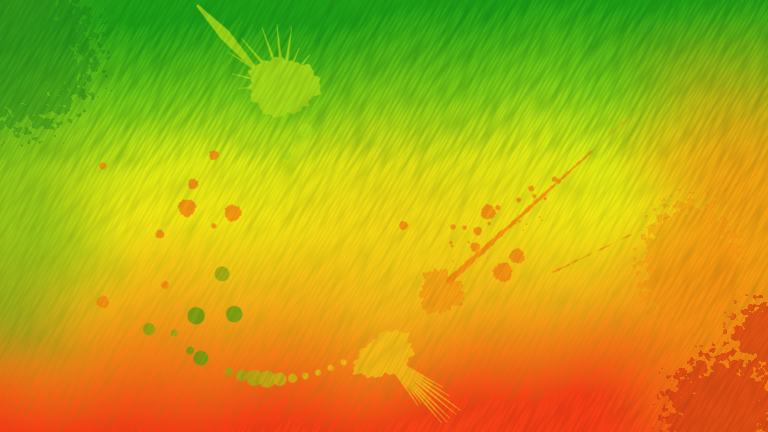
Reproduce this background procedurally as a Shadertoy shader.

```glsl
const vec3 LIME = vec3(0.64, 0.83, 0.09);
const vec3 YELLOW = vec3(0.92, 0.73, 0.08);
const vec3 ORANGE = vec3(0.92, 0.52, 0.06);
const vec3 OLIVE = vec3(0.60, 0.64, 0.06);
const vec3 MOSS = vec3(0.40, 0.60, 0.06);
const vec3 LEAF = vec3(0.32, 0.65, 0.10);
const vec3 BRICK = vec3(0.80, 0.20, 0.07);
const vec3 PINE = vec3(0.08, 0.46, 0.09);
const vec2 STROKE_DIR = vec2(0.5, 0.866);
const vec2 STROKE_DENSITY = vec2(125.0, 13.0);
const float STROKE_CONTRAST = 0.13;
const float STROKE_SHIFT = 0.06;

// Background colours from bottom to top, and their heights
const vec3 RAMP[7] = vec3[](vec3(0.93, 0.23, 0.08), vec3(0.92, 0.42, 0.08),
    vec3(0.92, 0.65, 0.08), vec3(0.91, 0.86, 0.07), vec3(0.82, 0.88, 0.07),
    vec3(0.45, 0.76, 0.08), vec3(0.11, 0.60, 0.08));
const float STOPS[7] = float[](0.0, 0.12, 0.28, 0.46, 0.61, 0.76, 0.96);

// Drops: centre and radius
const vec3 ORANGE_DROPS[15] = vec3[](
    vec3(0.433, 0.519, 0.020), vec3(0.539, 0.507, 0.019), vec3(0.447, 0.574, 0.012),
    vec3(0.370, 0.458, 0.010), vec3(0.238, 0.301, 0.014), vec3(0.382, 0.340, 0.009),
    vec3(0.238, 0.616, 0.008), vec3(0.495, 0.641, 0.011), vec3(0.495, 0.477, 0.006),
    vec3(1.130, 0.509, 0.017), vec3(1.197, 0.407, 0.017), vec3(1.164, 0.370, 0.022),
    vec3(1.106, 0.465, 0.010), vec3(1.100, 0.428, 0.011), vec3(0.934, 0.478, 0.010));
const vec3 GREEN_DROPS[7] = vec3[](
    vec3(0.514, 0.366, 0.017), vec3(0.454, 0.269, 0.020), vec3(0.542, 0.273, 0.019),
    vec3(0.345, 0.238, 0.014), vec3(0.465, 0.171, 0.017), vec3(0.403, 0.229, 0.008),
    vec3(0.440, 0.189, 0.009));

vec2 hash2(vec2 p) {
    return fract(sin(vec2(dot(p, vec2(127.1, 311.7)), dot(p, vec2(269.5, 183.3)))) * 43758.5);
}

// Cellular noise: distance to the nearest scattered point
float cells(vec2 p) {
    vec2 id = floor(p);
    float nearest = 2.0;
    for (int j = -1; j <= 1; j++)
        for (int i = -1; i <= 1; i++) {
            vec2 cell = id + vec2(i, j);
            nearest = min(nearest, length(cell + hash2(cell) - p));
        }
    return nearest;
}

float cover(float d) {
    float aa = 1.0 / iResolution.y;
    return 1.0 - smoothstep(-aa, aa, d);
}

float taper(vec2 p, vec2 a, vec2 b, float ra, float rb) {
    float t = clamp(dot(p - a, b - a) / dot(b - a, b - a), 0.0, 1.0);
    return length(p - mix(a, b, t)) - mix(ra, rb, t);
}

// Blob with a rim of layered sines
float splat(vec2 p, float r, float rough, float seed) {
    float a = atan(p.y, p.x);
    float rim = 0.5 * sin(3.0 * a + seed) + 0.3 * sin(7.0 * a + 2.3 * seed)
              + 0.3 * sin(13.0 * a - 1.7 * seed) + 0.2 * sin(24.0 * a + seed);
    return length(p) - r * (1.0 + rough * rim);
}

// Fan of thin rays thrown out of a splat
float rays(vec2 p, float start, float spread, float reach) {
    float d = 1.0;
    for (int i = 0; i < 9; i++) {
        vec2 rnd = hash2(vec2(i, 7));
        float a = start + spread * (float(i) + rnd.x) / 9.0;
        d = min(d, taper(p, vec2(0), vec2(cos(a), sin(a)) * reach * (0.6 + 0.4 * rnd.y), 0.006, 0.0004));
    }
    return d;
}

vec3 background(vec2 p, float stroke) {
    float h = p.y + 0.05 * (0.8 - p.x) * smoothstep(0.4, 0.9, p.y) + STROKE_SHIFT * stroke;
    h += 0.012 * sin(7.0 * p.x + 3.0 * p.y) + 0.01 * sin(17.0 * p.x - 5.0 * p.y);
    h -= 0.09 * smoothstep(0.8, 1.15, p.x) * (1.0 - smoothstep(0.0, 0.4, p.y));
    vec3 col = RAMP[0];
    for (int i = 1; i < 7; i++)
        col = mix(col, RAMP[i], clamp((h - STOPS[i - 1]) / (STOPS[i] - STOPS[i - 1]), 0.0, 1.0));
    // Washes: green on the left, orange on the right, warm centre
    float wave = 0.03 * sin(9.0 * p.y) + 0.02 * sin(23.0 * p.y + 8.0 * p.x);
    float left = (1.0 - smoothstep(0.03, 0.32, p.x + wave)) * smoothstep(0.08, 0.3, p.y);
    float right = smoothstep(1.36, 1.7, p.x + wave) * (1.0 - smoothstep(0.55, 1.05, p.y));
    col = mix(col, LEAF, 0.55 * left);
    col = mix(col, ORANGE, 0.75 * right);
    return mix(col, YELLOW, 0.45 * exp(-14.0 * dot(p - vec2(0.93, 0.43), p - vec2(0.93, 0.43))));
}

void mainImage(out vec4 fragColor, in vec2 fragCoord) {
    vec2 p = fragCoord / iResolution.y;
    vec2 grain = vec2(dot(p, vec2(STROKE_DIR.y, -STROKE_DIR.x)), dot(p, STROKE_DIR));
    float stroke = cells(grain * STROKE_DENSITY) - 0.45;
    float rough = cells(p * 45.0) + 0.5 * cells(p * 100.0) - 0.7;
    vec3 col = background(p, stroke);

    // Leafy corners and worn patch
    float bush = min(length(p - vec2(1.67, 0.05)) - 0.12, length(p - vec2(1.77, 0.22)) - 0.07);
    col = mix(col, BRICK, 0.65 * cover(bush + 0.09 * rough));
    col = mix(col, PINE, 0.35 * cover(length(p - vec2(0.04, 0.88)) - 0.17 + 0.12 * rough));
    float worn = length((p - vec2(1.6, 0.38)) * vec2(1.0, 0.75)) - 0.11;
    col = mix(col, ORANGE, 0.4 * cover(worn + 0.07 * rough));

    // Lime splash with its tail
    vec2 q = p - vec2(0.655, 0.80);
    float lime = min(splat(q * vec2(0.9, 1.1), 0.073, 0.13, 1.0), rays(q, 0.8, 2.4, 0.15));
    lime = min(lime, taper(p, vec2(0.60, 0.83), vec2(0.52, 0.92), 0.004, 0.013));
    lime = min(lime, taper(p, vec2(0.52, 0.92), vec2(0.458, 0.986), 0.013, 0.003));
    lime = min(lime, min(length(p - vec2(0.708, 0.697)) - 0.016, length(p - vec2(0.664, 0.641)) - 0.011));
    col = mix(col, LIME, 0.85 * cover(lime));

    // Orange splash, broken streaks and drops
    float warm = splat(p - vec2(1.02, 0.324), 0.05, 0.22, 2.0);
    col = mix(col, ORANGE, 0.55 * cover(warm));
    float streak = taper(p, vec2(1.04, 0.35), vec2(1.47, 0.741), 0.009, 0.001);
    streak = min(streak, taper(p, vec2(1.28, 0.37), vec2(1.76, 0.60), 0.003, 0.001));
    float drops = streak + 0.004 * (0.5 + rough);
    for (int i = 0; i < 15; i++)
        drops = min(drops, splat(p - ORANGE_DROPS[i].xy, ORANGE_DROPS[i].z, 0.12, float(i)));
    for (int i = 0; i < 24; i++) {
        vec2 rnd = hash2(vec2(i, 3));
        vec2 speck = vec2(1.02, 0.35) + vec2(0.28 * rnd.x, 0.13 * rnd.x + 0.12 * rnd.y);
        drops = min(drops, length(p - speck) - 0.006 * rnd.y * rnd.y - 0.001);
    }
    col = mix(col, ORANGE, 0.85 * cover(drops));

    // Green drops
    for (int i = 0; i < 7; i++)
        col = mix(col, mix(MOSS, OLIVE, hash2(vec2(i, 5)).x), 0.85 * cover(length(p - GREEN_DROPS[i].xy) - GREEN_DROPS[i].z));

    // Chain of drops leading into the yellow splash
    for (int i = 0; i < 10; i++) {
        float t = float(i) / 9.0;
        vec2 c = vec2(mix(0.53, 0.795, t), 0.122 + 0.11 * (t - 0.4) * (t - 0.4));
        float r = 0.007 + 0.013 * exp(-20.0 * (t - 0.3) * (t - 0.3));
        col = mix(col, mix(OLIVE, YELLOW, t), 0.85 * cover(length(p - c) - r));
    }
    q = p - vec2(0.89, 0.178);
    float gold = splat(vec2(q.x * 0.75, q.y - 0.3 * q.x), 0.05, 0.16, 4.0);
    gold = min(gold, rays(q, -1.0, 0.5, 0.22));
    col = mix(col, YELLOW, 0.8 * cover(gold));

    fragColor = vec4(col * (1.0 - STROKE_CONTRAST * stroke), 1.0);
}
```
